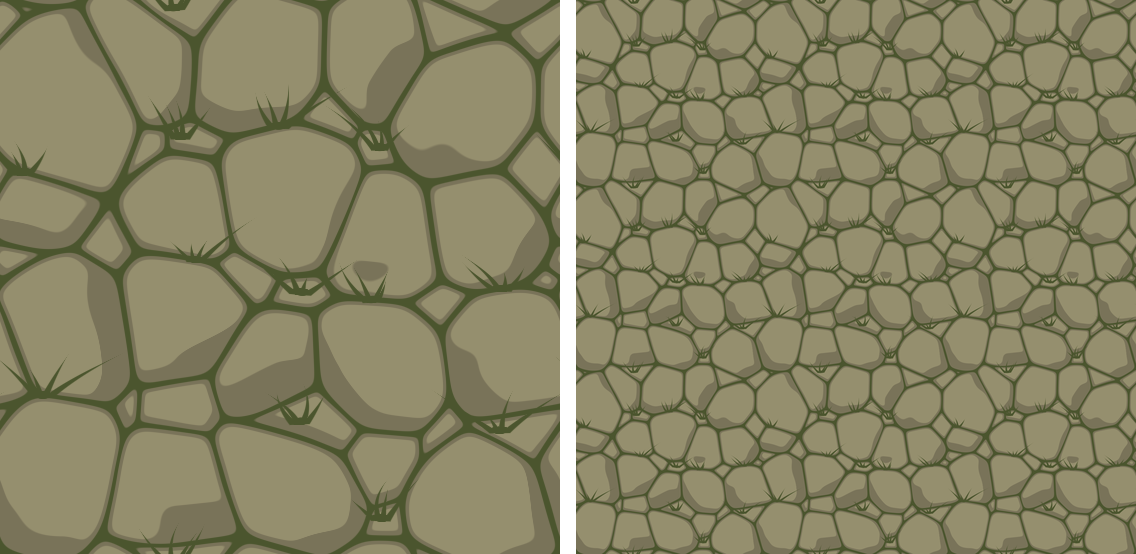
Left: one tile. Right: repeated 3 by 3.
A Shadertoy shader for this texture:

```glsl
// Cartoon wall of rounded field stones with small wedge pebbles and mossy joints.
// Stones are cells of a wrapping power diagram; pebbles are extra sites placed on
// its vertices. Each cell gets a shaded rim, a lit face, and some joints get grass.

const ivec2 GRID = ivec2(5, 4);
const int STONES = 20;
const int SITES = 60;   // stones plus two pebbles per lattice corner

vec3 hash(ivec2 id, int seed) {
    uvec3 v = uvec3(ivec3(id, seed) + 7) * 1664525u + 1013904223u;
    v.x += v.y * v.z; v.y += v.z * v.x; v.z += v.x * v.y;
    v ^= v >> 16u;
    v.x += v.y * v.z; v.y += v.z * v.x; v.z += v.x * v.y;
    return vec3(v >> 16u) / 65535.0;
}

// Value noise that repeats after n cells
float noise(vec2 p, int n, int seed) {
    p *= float(n);
    ivec2 i = ivec2(floor(p));
    vec2 f = fract(p);
    f = f * f * (3.0 - 2.0 * f);
    ivec2 lo = ((i % n) + n) % n, hi = (lo + 1) % n;
    return mix(mix(hash(lo, seed).x, hash(ivec2(hi.x, lo.y), seed).x, f.x),
               mix(hash(ivec2(lo.x, hi.y), seed).x, hash(hi, seed).x, f.x), f.y);
}

vec2 wrapDelta(vec2 d) { return d - floor(d + 0.5); }

// A site holds its position in xy and its power weight in z
vec3 stoneSite(ivec2 cell) {
    vec3 h = hash((cell + GRID) % GRID, 1);
    return vec3((vec2(cell) + 0.5 + 0.6 * (h.xy - 0.5)) / vec2(GRID), 0.02 * h.z);
}

float power(vec2 p, vec3 site) {
    vec2 d = wrapDelta(p - site.xy);
    return dot(d, d) - site.z;
}

// Pebble on the point of equal power to three stones
vec3 pebbleSite(vec3 a, vec3 b, vec3 c, float size) {
    vec2 u = b.xy - a.xy, v = c.xy - a.xy;
    vec2 r = 0.5 * vec2(dot(u, u) - b.z + a.z, dot(v, v) - c.z + a.z);
    vec2 y = vec2(r.x * v.y - r.y * u.y, u.x * r.y - v.x * r.x) / (u.x * v.y - u.y * v.x);
    return vec3(a.xy + y, a.z - dot(y, y) + size);
}

float pebbleSize(float h) { return h < 0.3 ? -9.0 : mix(0.003, 0.012, h); }

// Distance to tufts of tapered, curling blades rooted below some stones
float grassDistance(vec2 p) {
    float dist = 1.0;
    for (int i = 0; i < STONES; i++) {
        ivec2 cell = ivec2(i % GRID.x, i / GRID.x);
        if (hash(cell, 5).x < 0.5) continue;
        vec3 above = stoneSite(cell), below = stoneSite(cell - ivec2(0, 1));
        vec2 d = below.xy - above.xy;
        vec2 root = above.xy + d * (0.5 + 0.5 * (above.z - below.z) / dot(d, d));
        vec2 q = wrapDelta(p - root);
        dist = min(dist, length(q * vec2(1.0, 2.5)) - 0.018);
        float y = q.y + 0.006;
        for (int k = 0; k < 4; k++) {
            vec3 h = hash(cell, 10 + k);
            float side = float(k) - 1.5;
            float lean = 0.6 * side + 0.6 * (h.x - 0.5);
            float curl = 16.0 * (h.y - 0.5);
            float height = mix(0.03, 0.075, h.z);
            float x = q.x - 0.006 * side - lean * y - curl * y * y;
            float slope = lean + 2.0 * curl * y;
            float blade = abs(x) / sqrt(1.0 + slope * slope) - 0.006 * (1.0 - y / height);
            dist = min(dist, max(blade, -y));
        }
    }
    return dist;
}

void mainImage(out vec4 fragColor, in vec2 fragCoord) {
    vec2 uv = fragCoord / iResolution.xy;
    float soft = 0.75 / iResolution.y;
    vec2 p = uv + 0.02 * (vec2(noise(uv, 7, 2), noise(uv, 7, 3)) - 0.5);

    // Stones, then two pebbles per corner, split along the true diagonal
    vec3 sites[SITES];
    for (int i = 0; i < STONES; i++) {
        ivec2 cell = ivec2(i % GRID.x, i / GRID.x);
        vec3 a = stoneSite(cell), b = stoneSite(cell + ivec2(1, 0));
        vec3 c = stoneSite(cell + 1), d = stoneSite(cell + ivec2(0, 1));
        sites[i] = a;
        vec3 corner = pebbleSite(a, b, c, 0.0);
        if (power(corner.xy, d) < power(corner.xy, a)) {
            vec3 first = a;
            a = b; b = c; c = d; d = first;
        }
        vec3 h = hash(cell, 4);
        sites[STONES + 2 * i] = pebbleSite(a, b, c, pebbleSize(h.x));
        sites[STONES + 2 * i + 1] = pebbleSite(a, c, d, pebbleSize(h.y));
    }

    // Cell that owns this point
    int owner = 0;
    float best = 9.0;
    for (int i = 0; i < SITES; i++) {
        float w = power(p, sites[i]);
        if (w < best) { best = w; owner = i; }
    }

    // Smooth minimum over all edges, for the outline and for the lit face
    bool pebble = owner >= STONES;
    float rounding = pebble ? 0.0035 : 0.007;
    float shadeWidth = (pebble ? 0.015 : 0.06) * smoothstep(0.15, 0.85, noise(uv, 9, 6));
    float angle = -1.4 + 2.4 * (hash(ivec2(owner, 0), 8).x - 0.5);
    vec2 shadeDir = vec2(cos(angle), sin(angle));
    vec2 toOwner = wrapDelta(p - sites[owner].xy);
    float outlineSum = 0.0, litSum = 0.0;
    for (int i = 0; i < SITES; i++) {
        if (i == owner) continue;
        vec2 across = toOwner - wrapDelta(p - sites[i].xy);
        float span = max(length(across), 0.0001);
        float edge = 0.5 * (power(p, sites[i]) - best) / span;
        float facing = max(dot(across / span, shadeDir), 0.0);
        float inset = 0.0062 + shadeWidth * facing * facing;
        outlineSum += exp(-edge / rounding);
        litSum += exp((inset - edge) / rounding);
    }
    float gap = 0.003 + 0.003 * noise(uv, 11, 7);
    float outline = -rounding * log(outlineSum + 1e-20) - gap;
    float lit = -rounding * log(litSum + 1e-20) - gap;

    // Flat colours, layered from stone to moss
    vec3 shade = vec3(0.475, 0.45, 0.35);
    vec3 light = vec3(0.585, 0.56, 0.43);
    vec3 moss = vec3(0.295, 0.335, 0.18);
    vec3 color = mix(shade, light, smoothstep(-soft, soft, lit));
    color = mix(moss, color, smoothstep(-soft, soft, min(outline, grassDistance(p))));
    fragColor = vec4(color, 1.0);
}
```
